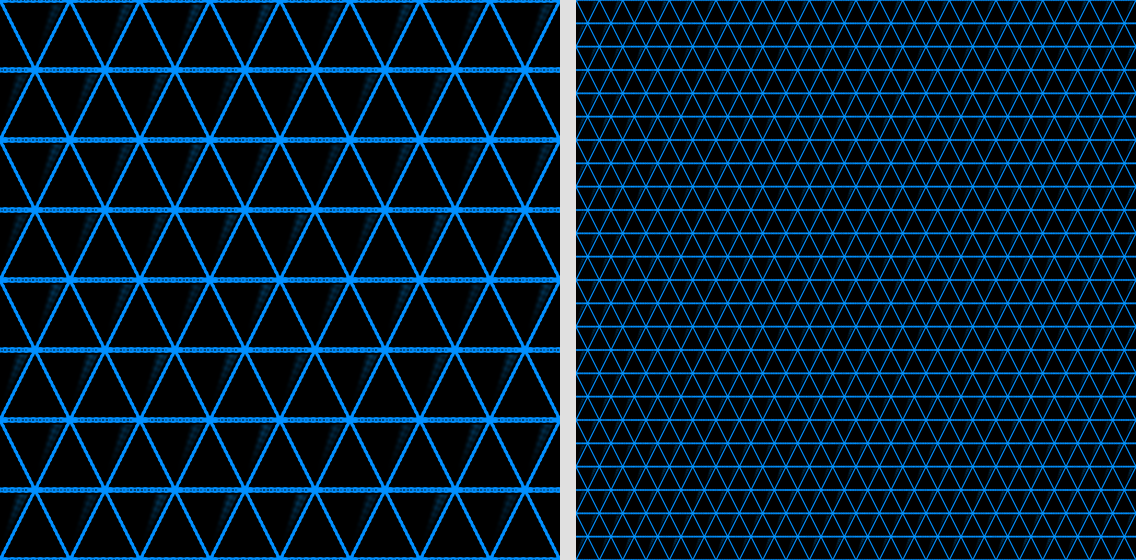
Left, the tile; right, the same tile 3 across and 3 down.
Write a Shadertoy shader that draws this pattern.

```glsl
const float TAU = 6.2831853;

float hash(vec2 cell) {
    return fract(sin(dot(mod(cell, 8.0), vec2(12.99, 78.23))) * 437.58);
}

// Distance along x to the nearest whole number
float toWhole(float x) {
    return abs(x - round(x));
}

// Soft streak beside the rising edge, inside each downward triangle
float streak(float x, float height, float row) {
    float slant = x - 0.5 * height;
    float gap = 1.0 - fract(slant);
    float seed = hash(vec2(floor(slant), row));
    float outer = 0.06 + 0.2 * height;
    float band = smoothstep(0.05, 0.09, gap) * (1.0 - smoothstep(outer - 0.07, outer + 0.02, gap));
    float fade = smoothstep(0.18, 0.95, height) * (1.0 - smoothstep(0.92, 0.95, height));
    float blotch = 0.75 + 0.18 * sin(TAU * (9.0 * height + 4.0 * x + seed))
                        + 0.12 * sin(TAU * (5.0 * height - 11.0 * x));
    return band * fade * blotch * mix(0.65, 1.0, seed);
}

void mainImage(out vec4 fragColor, in vec2 fragCoord) {
    vec2 p = 8.0 * fragCoord / iResolution.xy;
    float soft = max(8.0 / iResolution.y, 0.016);

    // Alternate rows shift by half a triangle
    float row = floor(p.y);
    float height = p.y - row;
    float x = p.x - 0.5 * mod(row, 2.0);

    // Slanted edges with a slight ripple
    float slanted = 0.894 * min(toWhole(x - 0.5 * height), toWhole(x + 0.5 * height));
    slanted += 0.003 * sin(TAU * 16.0 * height) - 0.023;

    // Horizontal bars and round joints
    float bar = round(p.y);
    float level = abs(p.y - bar);
    float flatEdge = level - 0.038 + 0.003 * sin(TAU * 10.0 * p.x);
    float jointX = p.x - 0.5 * mod(bar, 2.0);
    float joint = length(vec2(toWhole(jointX), level));
    float shape = min(min(slanted, flatEdge), joint - 0.065);
    float line = 1.0 - smoothstep(-0.5 * soft, 0.5 * soft, shape);

    // Uneven dark dashes along each bar
    float dashX = p.x * 20.0;
    float dashSeed = hash(vec2(floor(dashX) * 0.05, bar));
    float dash = 1.0 - smoothstep(0.22, 0.42, abs(fract(dashX) - 0.5));
    dash *= 1.0 - smoothstep(0.006, 0.006 + soft, level);
    dash *= smoothstep(0.09, 0.13, joint) * mix(0.4, 1.0, dashSeed);

    vec3 color = vec3(0.0, 0.2, 0.33) * streak(x, height, row);
    vec3 lineColor = mix(vec3(0.0, 0.56, 1.0), vec3(0.0, 0.25, 0.43), dash);
    fragColor = vec4(mix(color, lineColor, line), 1.0);
}
```
